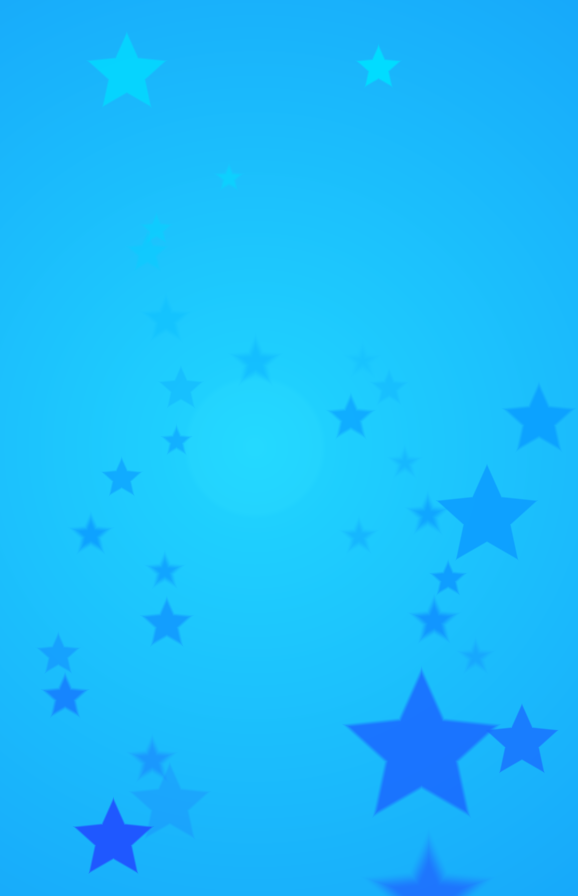
Write a Shadertoy shader that draws this background.

```glsl
const float PI = 3.14159265;
const float HALF_WIDTH = 0.322;
const vec2 GLOW_CENTER = vec2(0.284, 0.501);
const float GLOW_REACH = 0.62;
const float CORE_RADIUS = 0.077;
const vec3 GLOW = vec3(0.125, 0.84, 1.0);
const vec3 RIM = vec3(0.09, 0.66, 0.98);
const vec3 DEEP_BLUE = vec3(0.13, 0.31, 1.0);
const vec3 AZURE = vec3(0.04, 0.60, 1.0);
const vec3 CYAN = vec3(0.0, 0.87, 1.0);
const float STAR_WAIST = 0.47;
const int LEFT_STARS = 14;
const int RIGHT_STARS = 9;

float hash(vec2 p) {
    return fract(sin(dot(p, vec2(127.1, 311.7))) * 43758.5453);
}

// Signed distance to the edges of an upright five-pointed star
float starDistance(vec2 p, float radius) {
    float sector = PI / 5.0;
    float angle = atan(p.x, p.y + 1e-6);
    angle = abs(mod(angle + sector, 2.0 * sector) - sector);
    vec2 folded = length(p) * vec2(cos(angle), sin(angle));
    vec2 tip = vec2(radius, 0.0);
    vec2 valley = radius * STAR_WAIST * vec2(cos(sector), sin(sector));
    vec2 edge = valley - tip;
    return dot(folded - tip, normalize(vec2(edge.y, -edge.x)));
}

vec3 starColor(float height) {
    vec3 lower = mix(DEEP_BLUE, AZURE, smoothstep(0.0, 0.42, height));
    return mix(lower, CYAN, smoothstep(0.48, 0.82, height));
}

void addStar(inout vec3 color, vec2 p, vec2 center, float radius, float blur, float opacity) {
    float softness = max(blur, 0.75 / iResolution.y);
    float cover = 1.0 - smoothstep(-softness, softness, starDistance(p - center, radius));
    color = mix(color, starColor(center.y), cover * opacity);
}

// Radial glow with a faint bright core
vec3 background(vec2 p) {
    float r = length(p - GLOW_CENTER);
    vec3 color = mix(GLOW, RIM, min(r / GLOW_REACH, 1.1));
    float core = 1.0 - smoothstep(CORE_RADIUS - 0.004, CORE_RADIUS + 0.004, r);
    return color + core * vec3(0.015, 0.012, 0.0);
}

// Small stars drifting up a gently leaning column
void addColumn(inout vec3 color, vec2 p, int count, vec2 bottom, vec2 top, float spread, float seed) {
    for (int i = 0; i < count; i++) {
        vec2 id = vec2(float(i), seed);
        float along = (float(i) + 0.6 * hash(id)) / float(count);
        vec2 center = mix(bottom, top, along);
        center.x += spread * (2.0 * hash(id + 17.0) - 1.0);
        float radius = mix(0.014, 0.028, hash(id + 31.0));
        float blur = mix(0.0015, 0.005, hash(id + 47.0));
        float faintBand = smoothstep(0.0, 0.15, abs(center.y - 0.62));
        float opacity = mix(0.35, 0.85, hash(id + 59.0)) * mix(0.6, 1.0, faintBand);
        addStar(color, p, center, radius, blur, opacity);
    }
}

void mainImage(out vec4 fragColor, in vec2 fragCoord) {
    vec2 p = (fragCoord - 0.5 * iResolution.xy) / iResolution.y + vec2(HALF_WIDTH, 0.5);
    vec3 color = background(p);

    // Scattered small stars
    addColumn(color, p, LEFT_STARS, vec2(0.11, 0.15), vec2(0.25, 0.84), 0.085, 3.0);
    addColumn(color, p, RIGHT_STARS, vec2(0.48, 0.25), vec2(0.41, 0.64), 0.065, 8.0);

    // Large focal stars
    addStar(color, p, vec2(0.141, 0.918), 0.0455, 0.0015, 0.75);
    addStar(color, p, vec2(0.422, 0.924), 0.0250, 0.0015, 0.95);
    addStar(color, p, vec2(0.601, 0.531), 0.0400, 0.0025, 0.85);
    addStar(color, p, vec2(0.543, 0.423), 0.0585, 0.0012, 0.80);
    addStar(color, p, vec2(0.582, 0.172), 0.0420, 0.0012, 0.75);
    addStar(color, p, vec2(0.189, 0.102), 0.0455, 0.0020, 0.20);
    addStar(color, p, vec2(0.126, 0.063), 0.0455, 0.0015, 0.95);
    addStar(color, p, vec2(0.478, -0.003), 0.0580, 0.0100, 0.60);
    addStar(color, p, vec2(0.470, 0.163), 0.0885, 0.0030, 0.85);

    fragColor = vec4(color, 1.0);
}
```
